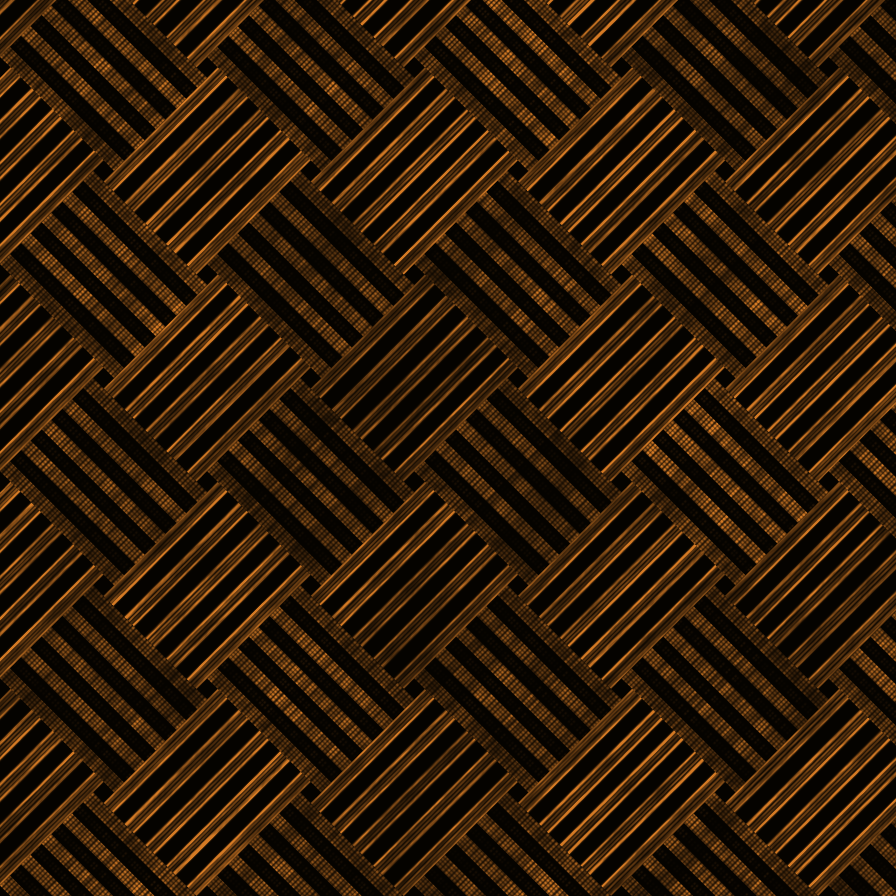
Give the GLSL for this pattern, as a Shadertoy shader.

```glsl
#define REPEATS 4.325
#define BAND_HALF 0.45
#define BAR_PITCH 0.2
#define BAR_HALF 0.054
#define LINE_WIDTH 0.009
#define RIBS 36.0
#define STREAKS 46.0
#define WEAR 0.3
#define AMBER vec3(0.74, 0.425, 0.13)
#define SHADOW vec3(0.02, 0.012, 0.0)

const float TAU = 6.2831853;

float hash(vec2 p) {
    vec3 q = fract(vec3(p.xyx) * 0.1031);
    q += dot(q, q.yzx + 33.33);
    return fract((q.x + q.y) * q.z);
}

// One-dimensional cellular noise: a jittered strand of random strength per cell
float strand(float x, float seed) {
    float cell = floor(x);
    float center = 0.5 + 0.3 * (hash(vec2(cell, seed)) - 0.5);
    float strength = 0.4 + 0.6 * hash(vec2(cell + 57.0, seed));
    return strength * smoothstep(0.55, 0.08, abs(x - cell - center));
}

// Layered sines, roughly -1 to 1
float mottle(vec2 p) {
    float sum = 0.0, amp = 0.5;
    for (int i = 0; i < 4; i++) {
        sum += amp * sin(p.x + 1.7 * sin(p.y)) * cos(p.y * 1.1 + 0.6 * p.x);
        p = mat2(1.5, 1.1, -1.1, 1.5) * p + 2.3;
        amp *= 0.65;
    }
    return sum;
}

float lineAt(float d) {
    d /= LINE_WIDTH;
    return exp(-d * d);
}

float weaveTone(vec2 grid, float aa) {
    vec2 id = floor(grid);
    vec2 local = fract(grid) - 0.5;
    bool rising = mod(id.x + id.y, 2.0) < 0.5;
    vec2 s = rising ? local : local.yx;   // x along the band, y across it

    // Beyond the band's side, the crossing band's end shows
    if (abs(s.y) > BAND_HALF) {
        float side = sign(s.y);
        id += rising ? vec2(0.0, side) : vec2(side, 0.0);
        s = vec2(s.y - side, s.x);
        rising = !rising;
    }
    float across = abs(s.y);
    float solid = 1.0 - smoothstep(BAND_HALF - aa, BAND_HALF + aa, across);
    float seed = floor(hash(id + 71.0) * 200.0);

    // Four dark bars per block
    float barIndex = clamp(floor(s.y / BAR_PITCH), -2.0, 1.0);
    float fromBar = abs(s.y - (barIndex + 0.5) * BAR_PITCH);
    float gap = smoothstep(BAR_HALF - aa, BAR_HALF + aa, fromBar);
    float border = smoothstep(0.345, 0.375, across);
    float tone;

    if (rising) {
        // Lengthwise streaks with bright lines beside the bars
        float streak = strand(s.y * STREAKS, seed);
        float drift = 0.8 + 0.35 * mottle(vec2(s.x * 9.0, s.y * 60.0) + seed);
        float sideSeed = barIndex * 2.0 + step(0.0, s.y - (barIndex + 0.5) * BAR_PITCH);
        float lineGain = 0.65 + 0.5 * hash(vec2(sideSeed + 9.0, seed));
        tone = gap * (0.08 + 0.55 * streak) * drift;
        tone += lineGain * drift * lineAt(fromBar - BAR_HALF - 0.008);
        tone += 0.55 * drift * lineAt(across - BAND_HALF + 0.01);
    } else {
        // Crosswise ribs over fine lengthwise threads
        float rib = strand(s.x * RIBS, seed);
        float threads = 0.85 + 0.25 * sin(s.y * TAU * 42.0);
        float drift = 0.95 + 0.35 * mottle(vec2(s.x * 22.0, s.y * 12.0) + seed);
        tone = gap * (0.2 + 0.68 * rib) * threads * drift;
        tone *= mix(1.0, 0.65, border);
        // Faint stitches along the bar centers
        tone += 0.13 * rib * rib * lineAt(fromBar - 0.012);
        tone += 0.2 * rib * lineAt(across - BAND_HALF + 0.01);
    }

    // Block variation and broad wear
    float blockGain = 0.85 + 0.35 * hash(id + 13.0);
    float worn = 1.0 + WEAR * mottle(grid * 2.6 + 4.0);
    return tone * solid * blockGain * worn;
}

void mainImage(out vec4 fragColor, in vec2 fragCoord) {
    float scale = REPEATS / iResolution.y;
    float tone = 0.0;
    // Four samples per pixel keep the fine threads smooth
    for (int i = 0; i < 4; i++) {
        vec2 offset = vec2(float(i % 2), float(i / 2)) * 0.5 - 0.25;
        vec2 p = (fragCoord + offset) * scale;
        tone += 0.25 * weaveTone(vec2(p.x + p.y, p.y - p.x), scale * 0.6);
    }
    fragColor = vec4(SHADOW + AMBER * clamp(tone, 0.0, 1.1), 1.0);
}
```
